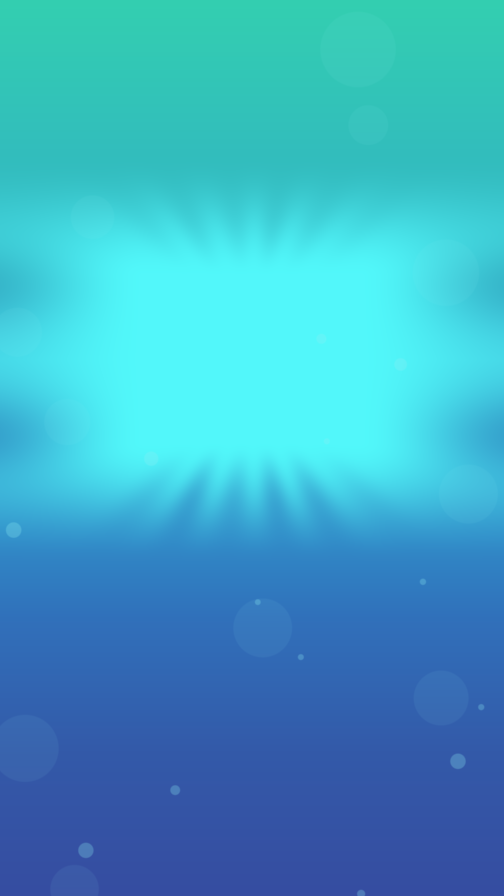
A Shadertoy shader for this background:

```glsl
// A bright aqua burst between a green sky and a deep blue floor.
// A vertical colour ramp carries a soft glow cut by angular streaks and side
// shadows; faint discs are scattered over it by a hash. Unit: canvas height.

const float TAU = 6.2831853;

// Colour ramp: rgb and the height of each stop
const int STOPS = 7;
const vec4 RAMP[STOPS] = vec4[STOPS](
    vec4(0.21, 0.30, 0.63, 0.00),
    vec4(0.20, 0.35, 0.66, 0.16),
    vec4(0.19, 0.44, 0.73, 0.31),
    vec4(0.19, 0.54, 0.78, 0.40),
    vec4(0.21, 0.67, 0.80, 0.60),
    vec4(0.195, 0.745, 0.735, 0.84),
    vec4(0.20, 0.81, 0.69, 1.00));

// Glow
const vec3 GLOW_COLOR = vec3(0.32, 0.97, 0.98);
const float GLOW_HEIGHT = 0.599;
const float GLOW_INNER = 0.092;
const float GLOW_OUTER = 0.228;
const float SIDE_INNER = 0.12;
const float SIDE_OUTER = 0.31;
const float SIDE_FADE = 0.38;
const float SHADOW_OFFSET = 0.083;
const float SHADOW_SIZE = 0.050;
const float SHADOW_DEPTH = 0.60;

// Streaks, spaced by angle around the vertical axis
const float STREAK_SPACING = 0.28;
const float STREAK_SHIFT = 0.155;
const float STREAK_DEPTH_LOW = 0.62;
const float STREAK_DEPTH_HIGH = 0.38;

// Discs
const int LARGE_DISCS = 11;
const int SMALL_DISCS = 13;
const vec3 DISC_COLOR = vec3(0.55, 0.93, 0.95);
const float LARGE_OPACITY = 0.07;
const float SMALL_OPACITY = 0.28;

vec3 hash3(float n) {
    return fract(sin(vec3(n, n + 17.3, n + 41.7) * 12.9898) * 4375.85);
}

vec3 ramp(float height) {
    vec3 color = RAMP[0].rgb;
    for (int i = 1; i < STOPS; i++) {
        float t = (height - RAMP[i - 1].w) / (RAMP[i].w - RAMP[i - 1].w);
        color = mix(color, RAMP[i].rgb, clamp(t, 0.0, 1.0));
    }
    return color;
}

// Dark bands fanning out above and below the burst
float streaks(vec2 q) {
    float angle = atan(q.x, abs(q.y) + 0.001);
    float band = 0.5 + 0.5 * cos(TAU * (angle - STREAK_SHIFT) / STREAK_SPACING);
    band *= 0.85 + 0.15 * sin(angle * 9.0 + q.y * 4.0);
    float fan = 1.0 - smoothstep(0.35, 0.95, abs(angle));
    float reach = smoothstep(GLOW_INNER, 0.165, abs(q.y));
    float depth = q.y < 0.0 ? STREAK_DEPTH_LOW : STREAK_DEPTH_HIGH;
    return depth * band * fan * reach;
}

float glow(vec2 q) {
    float vertical = 1.0 - smoothstep(GLOW_INNER, GLOW_OUTER, abs(q.y));
    float side = smoothstep(SIDE_INNER, SIDE_OUTER, abs(q.x));
    float lobe = (abs(q.y) - SHADOW_OFFSET) / SHADOW_SIZE;
    float shade = SIDE_FADE + SHADOW_DEPTH * exp(-lobe * lobe);
    return vertical * (1.0 - side * shade) * (1.0 - streaks(q));
}

// Coverage of a smooth-edged disc
float disc(vec2 p, vec2 center, float radius) {
    float edge = 1.0 / iResolution.y;
    return 1.0 - smoothstep(-edge, edge, length(p - center) - radius);
}

void mainImage(out vec4 fragColor, in vec2 fragCoord) {
    vec2 p = fragCoord / iResolution.y;
    float width = iResolution.x / iResolution.y;

    // Ramp and burst
    vec3 color = ramp(p.y);
    color = mix(color, GLOW_COLOR, glow(p - vec2(0.5 * width, GLOW_HEIGHT)));

    // Large faint discs over the whole canvas
    for (int i = 0; i < LARGE_DISCS; i++) {
        vec3 h = hash3(float(i) + 3.0);
        vec2 center = vec2(h.x * width, (float(i) + h.y) / float(LARGE_DISCS));
        float radius = mix(0.020, 0.044, h.z);
        color = mix(color, DISC_COLOR, LARGE_OPACITY * disc(p, center, radius));
    }

    // Small brighter discs in the lower two thirds
    for (int i = 0; i < SMALL_DISCS; i++) {
        vec3 h = hash3(float(i) + 60.0);
        float height = 0.65 * (float(i) + h.y) / float(SMALL_DISCS);
        float radius = mix(0.003, 0.010, h.z * h.z);
        float cover = disc(p, vec2(h.x * width, height), radius);
        color = mix(color, DISC_COLOR, SMALL_OPACITY * cover);
    }

    fragColor = vec4(color, 1.0);
}
```
